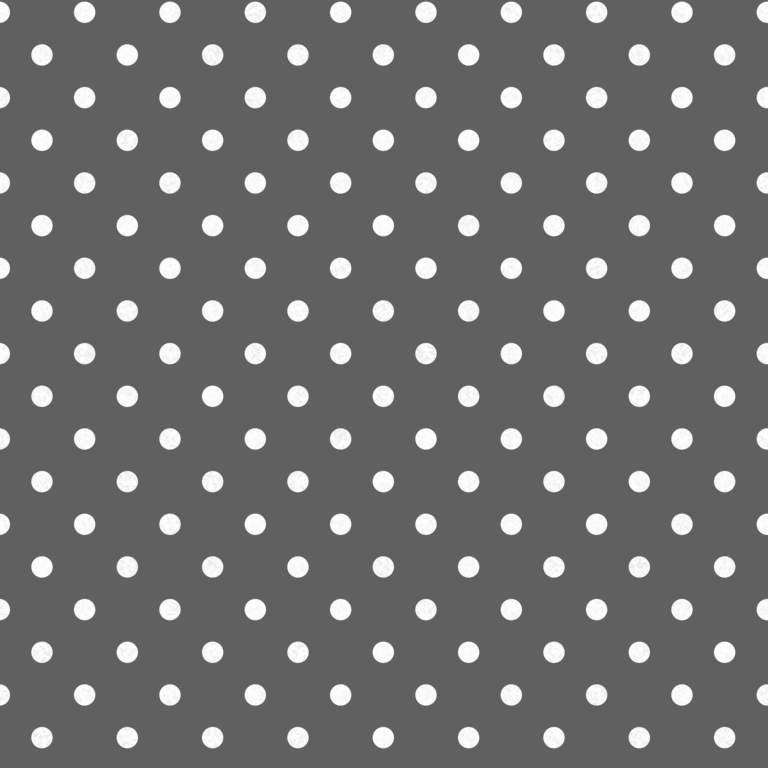
Give the GLSL for this pattern, as a WebGL 2 fragment shader.

```glsl
#version 300 es
precision highp float;
// Staggered white polka dots on flat grey: two square lattices, the second
// shifted by half a cell, drawn as circles by distance to the nearest centre.
// A faint wrapping grain mottles each dot by its own amount.

#define REPEATS 9.0                   // cells across and down
#define DOT_RADIUS 0.125              // in cells
#define LATTICE_SHIFT vec2(-0.008, 0.856)
#define EDGE_SOFTNESS 0.02            // in cells
#define GRAIN_CELLS 360.0             // grain lattice across the canvas
#define GRAIN_DEPTH 0.09
#define GROUND_COLOR vec3(0.378)
#define DOT_COLOR vec3(0.995)

uniform vec2 u_resolution;
out vec4 fragColor;

float hash(vec2 p) {
    vec3 q = fract(vec3(p.xyx) * 0.1031);
    q += dot(q, q.yzx + 33.33);
    return fract((q.x + q.y) * q.z);
}

// Value noise whose lattice wraps after the given period.
float wrappedNoise(vec2 p, float period) {
    vec2 cell = floor(p);
    vec2 f = fract(p);
    f = f * f * (3.0 - 2.0 * f);
    vec2 lo = mod(cell, period);
    vec2 hi = mod(cell + 1.0, period);
    float bottom = mix(hash(lo), hash(vec2(hi.x, lo.y)), f.x);
    float top = mix(hash(vec2(lo.x, hi.y)), hash(hi), f.x);
    return mix(bottom, top, f.y);
}

// Centre of the nearest dot on the two interleaved lattices.
vec2 nearestCentre(vec2 p) {
    vec2 corner = floor(p + 0.5);
    vec2 middle = floor(p) + 0.5;
    return distance(p, corner) < distance(p, middle) ? corner : middle;
}

void main() {
    vec2 uv = gl_FragCoord.xy / u_resolution;
    vec2 p = uv * REPEATS - LATTICE_SHIFT;

    // Dot coverage, softened over at least one pixel
    vec2 centre = nearestCentre(p);
    float pixel = REPEATS / min(u_resolution.x, u_resolution.y);
    float halfEdge = 0.5 * max(1.4 * pixel, EDGE_SOFTNESS);
    float signedDist = distance(p, centre) - DOT_RADIUS;
    float coverage = 1.0 - smoothstep(-halfEdge, halfEdge, signedDist);

    // Grain strength differs from dot to dot and wraps with the tile
    vec2 dotId = mod(centre, REPEATS) * 2.0;
    float strength = GRAIN_DEPTH * mix(0.3, 1.0, hash(dotId + 7.0));
    float grain = wrappedNoise(uv * GRAIN_CELLS, GRAIN_CELLS);
    vec3 dotColor = DOT_COLOR - strength * grain * grain;

    fragColor = vec4(mix(GROUND_COLOR, dotColor, coverage), 1.0);
}
```
